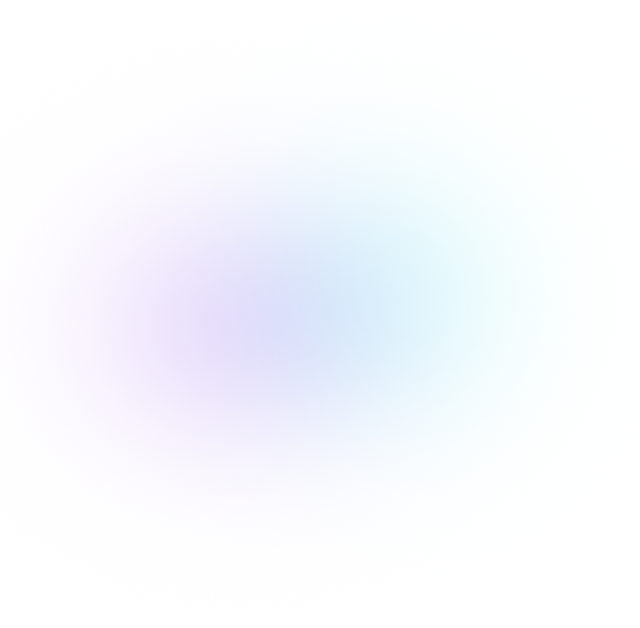
Reproduce this background procedurally as a WebGL 2 fragment shader.

```glsl
#version 300 es
precision highp float;
// Soft violet and cyan glows that overlap into periwinkle on a white ground.

uniform vec2 u_resolution;
out vec4 fragColor;

const vec3 WHITE = vec3(1.0);

// Light removed from white at the heart of each glow.
const vec3 VIOLET_ABSORB = vec3(0.068, 0.124, 0.013);
const vec3 CYAN_ABSORB = vec3(0.116, 0.012, 0.012);

// Elliptical Gaussian falloff: 1 at the center, fading by the given spread.
float glow(vec2 p, vec2 center, vec2 spread) {
    vec2 d = (p - center) / spread;
    return exp(-0.5 * dot(d, d));
}

// Fine noise that hides banding in the pale gradients.
float hash(vec2 p) {
    vec3 q = fract(p.xyx * 0.1031);
    q += dot(q, q.yzx + 33.33);
    return fract((q.x + q.y) * q.z);
}

void main() {
    vec2 uv = gl_FragCoord.xy / u_resolution;

    // Violet sits left and slightly low, cyan right and slightly high.
    float violet = glow(uv, vec2(0.371, 0.482), vec2(0.168, 0.150));
    float cyan = glow(uv, vec2(0.586, 0.525), vec2(0.152, 0.152));

    vec3 color = WHITE - VIOLET_ABSORB * violet - CYAN_ABSORB * cyan;

    // Less than one 8-bit step of dither.
    color += (hash(gl_FragCoord.xy) - 0.5) / 255.0;
    fragColor = vec4(clamp(color, 0.0, 1.0), 1.0);
}
```
